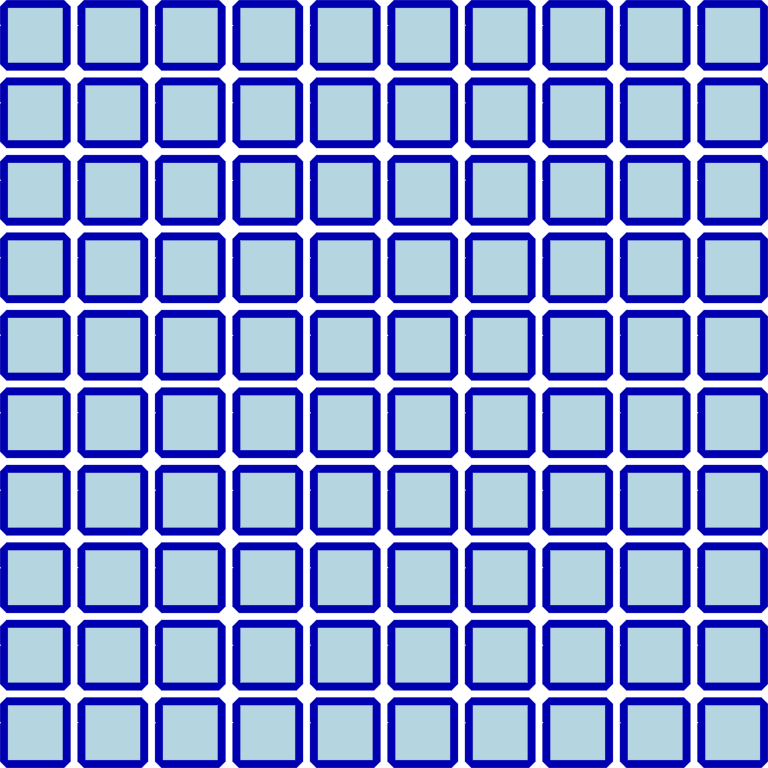
Reproduce this pattern procedurally as a three.js fragment shader.

```glsl
varying vec2 vUv;

const float COUNT = 10.0;
const float TILE = 0.092;
const float PITCH = (1.0 - TILE) / (COUNT - 1.0);
const float BORDER = 0.0103;
const float CHAMFER = 0.0085;
const float SOFTNESS = 0.001;

const vec3 GAP_COLOR = vec3(1.0);
const vec3 BORDER_COLOR = vec3(0.0, 0.0, 0.69);
const vec3 FILL_COLOR = vec3(0.71, 0.835, 0.88);

// Signed distance to a centred square
float squareDistance(vec2 p, float halfSize) {
  vec2 q = abs(p) - halfSize;
  return length(max(q, 0.0)) + min(max(q.x, q.y), 0.0);
}

// Signed distance to a square whose corners are cut at 45 degrees
float chamferedSquare(vec2 p, float halfSize, float cut) {
  vec2 q = abs(p);
  float bevel = (q.x + q.y - 2.0 * halfSize + cut) * sqrt(0.5);
  return max(squareDistance(p, halfSize), bevel);
}

// Smooth coverage of the inside of a shape
float coverage(float dist, float softness) {
  return 1.0 - smoothstep(-softness, softness, dist);
}

// Position relative to the centre of the nearest tile
vec2 tilePosition(vec2 uv, float pitch, float tile) {
  vec2 index = floor((uv - 0.5 * tile) / pitch + 0.5);
  return uv - 0.5 * tile - index * pitch;
}

void main() {
  vec2 p = tilePosition(vUv, PITCH, TILE);
  float halfTile = 0.5 * TILE;

  // Border with a tiny nick in its left edge
  float outer = chamferedSquare(p, halfTile, CHAMFER);
  float nick = length(p - vec2(-halfTile, 0.013)) - 0.001;
  float borderMask = coverage(max(outer, -nick), SOFTNESS);

  // Sharp-cornered fill
  float fillMask = coverage(squareDistance(p, halfTile - BORDER), SOFTNESS);

  vec3 color = mix(GAP_COLOR, BORDER_COLOR, borderMask);
  color = mix(color, FILL_COLOR, fillMask);
  gl_FragColor = vec4(color, 1.0);
}
```
